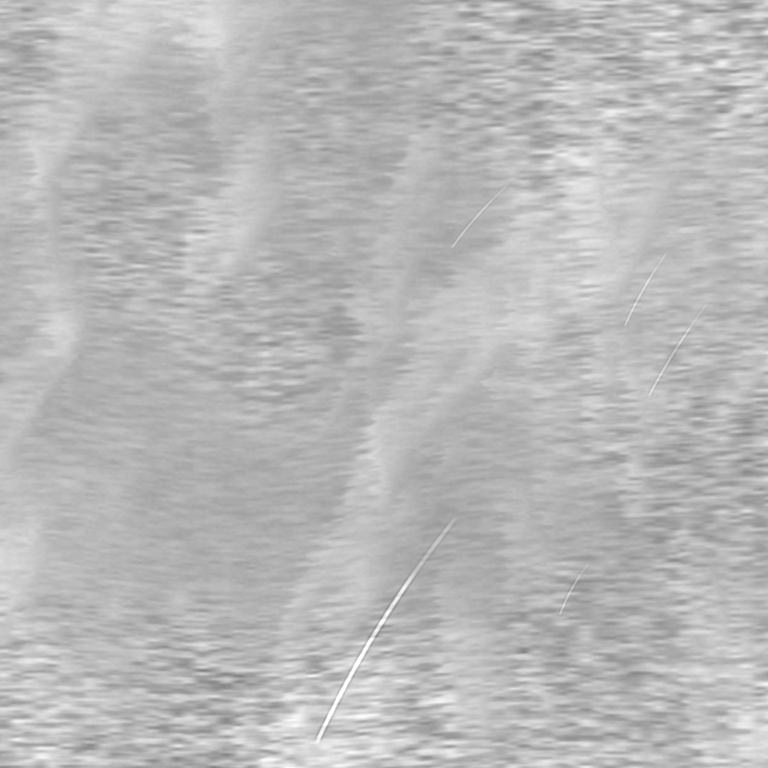
Write a WebGL 1 fragment shader that draws this texture.

```glsl
precision highp float;
// Worn grey surface brushed with short, nearly level strokes.
// Stretched value noise makes the strokes, slow noise varies their strength,
// leaning pale patches and a few thin curved scratches lie on top.

uniform vec2 u_resolution;

const float BASE_GREY = 0.708;
const float CLOUD_DEPTH = 0.14;
const float PATCH_LIGHT = 0.075;
const float CALM_STROKES = 0.10;
const float ROUGH_STROKES = 0.42;
const float GRAIN_DEPTH = 0.022;
const vec2 BROAD_STROKE = vec2(34.0, 165.0);  // cells per canvas
const vec2 FINE_STROKE = vec2(62.0, 250.0);
const float STROKE_SLOPE = 0.035;
const float STROKE_WANDER = 0.035;
const int FAINT_SCRATCHES = 4;
const float SCRATCH_LIGHT = 0.24;

float hash(vec2 cell) {
  return fract(sin(dot(cell, vec2(127.1, 311.7))) * 43758.5453);
}

float noise(vec2 p) {
  vec2 cell = floor(p);
  vec2 f = fract(p);
  f = f * f * (3.0 - 2.0 * f);
  float low = mix(hash(cell), hash(cell + vec2(1.0, 0.0)), f.x);
  float high = mix(hash(cell + vec2(0.0, 1.0)), hash(cell + 1.0), f.x);
  return mix(low, high, f.y);
}

float fbm(vec2 p) {
  float sum = 0.0;
  float weight = 0.5;
  for (int i = 0; i < 4; i++) {
    sum += weight * noise(p);
    p = mat2(1.6, 1.2, -1.2, 1.6) * p + 7.3;
    weight *= 0.5;
  }
  return sum / 0.9375;
}

vec2 rotate(vec2 p, float angle) {
  float c = cos(angle);
  float s = sin(angle);
  return vec2(c * p.x - s * p.y, s * p.x + c * p.y);
}

// Signed strength of a bowed scratch: pale core, darker rims, faint far end
float scratch(vec2 p, vec2 start, vec2 span, float bow, float width) {
  float len = length(span);
  vec2 dir = span / len;
  vec2 q = p - start;
  float along = dot(q, dir) / len;
  float across = dot(q, vec2(-dir.y, dir.x)) - 4.0 * bow * along * (1.0 - along);
  float ends = smoothstep(0.0, 0.04, along) * (1.0 - smoothstep(0.94, 1.0, along));
  float fade = mix(1.0, 0.4, smoothstep(0.66, 0.76, along));
  float d = abs(across) / width;
  float core = 1.0 - smoothstep(0.4, 1.4, d);
  float rim = smoothstep(0.8, 1.6, d) * (1.0 - smoothstep(1.6, 2.8, d));
  return ends * fade * (core - 0.35 * rim);
}

// Centred brush strokes, bent gently by slow noise
float strokes(vec2 p) {
  vec2 q = p;
  q.y += STROKE_WANDER * noise(p * 3.0 + 4.0) - STROKE_SLOPE * p.x;
  float broad = noise(q * BROAD_STROKE) - 0.5;
  float fine = noise(q * FINE_STROKE + 31.7) - 0.5;
  return 0.6 * broad + 0.5 * fine;
}

// Pale patches: one layer leans to the right, the other stands upright
float palePatches(vec2 p, float stroke) {
  vec2 frayed = p + vec2(0.035, 0.01) * stroke;
  float leaning = fbm(rotate(frayed, 0.55) * vec2(11.0, 3.6) + 12.4);
  float upright = fbm(rotate(frayed, -0.12) * vec2(13.0, 3.0) + 47.0);
  return smoothstep(0.53, 0.72, leaning) + 0.7 * smoothstep(0.56, 0.72, upright);
}

void main() {
  vec2 p = gl_FragCoord.xy / u_resolution;

  // Ground and strokes
  float stroke = strokes(p);
  float rough = fbm(p * vec2(3.6, 3.0) + 21.0) + 0.16 * (p.x - 0.5);
  float strength = mix(CALM_STROKES, ROUGH_STROKES, smoothstep(0.32, 0.68, rough));
  float grey = BASE_GREY + CLOUD_DEPTH * (fbm(p * vec2(4.0, 6.0) + 2.0) - 0.5);
  grey += strength * stroke;
  grey += PATCH_LIGHT * palePatches(p, stroke);
  grey += GRAIN_DEPTH * (noise(p * vec2(230.0, 300.0) + 9.0) - 0.5);

  // One long scratch and several faint ones
  float marks = scratch(p, vec2(0.411, 0.03), vec2(0.186, 0.3), 0.011, 0.0024);
  for (int i = 0; i < FAINT_SCRATCHES; i++) {
    float id = float(i) + 1.0;
    vec2 start = vec2(0.5 + 0.45 * hash(vec2(id, 3.0)), 0.15 + 0.65 * hash(vec2(id, 8.0)));
    float lean = 0.5 + 0.4 * hash(vec2(id, 5.0));
    float len = 0.07 + 0.08 * hash(vec2(id, 6.0));
    marks += 0.4 * scratch(p, start, len * vec2(sin(lean), cos(lean)), 0.003, 0.0015);
  }
  grey += SCRATCH_LIGHT * marks;

  gl_FragColor = vec4(vec3(clamp(grey, 0.0, 1.0)), 1.0);
}
```
